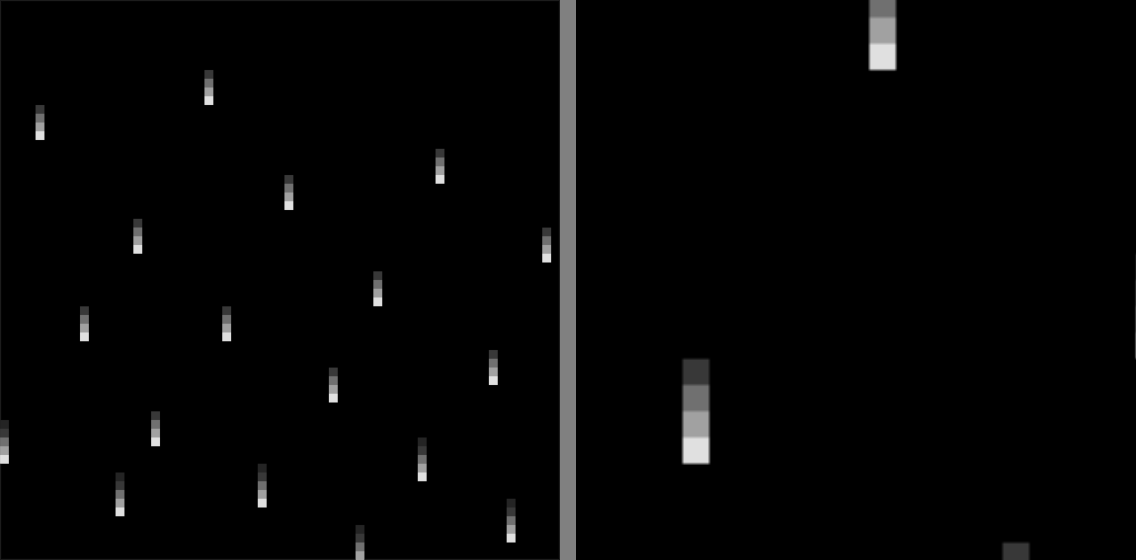
Left: the whole. Right: its middle third, enlarged.
Give the GLSL for this pattern, as a three.js fragment shader.

```glsl
// Sparse pixel rain: blocky grey drops with fading upward tails on black, inside a thin frame.
varying vec2 vUv;

const vec2 GRID = vec2(63.0, 64.0);   // columns and rows of blocks
const int DROPS = 18;
const float SOFT = 1.0 / 512.0;       // edge softness in canvas units
const float FRAME_WIDTH = 1.0 / 512.0;
const float FRAME_GREY = 0.11;
const float LONG_TAIL_ROW = 52.0;     // lower drops carry a fifth block

// Sine-free hash: one value in, two values in 0..1 out
vec2 hash21(float n) {
  vec3 p = fract(vec3(n) * vec3(0.1031, 0.1030, 0.0973));
  p += dot(p, p.yzx + 33.33);
  return fract((p.xx + p.yz) * p.zy);
}

// Antialiased step: 0 below the edge, 1 above it
float softStep(float edge, float x, float soft) {
  return clamp((x - edge) / soft + 0.5, 0.0, 1.0);
}

// Grey of a drop at a height in blocks above the bottom of its head
float trailGrey(float h, float tailEnd, float soft) {
  float grey = 0.88 * softStep(0.0, h, soft);
  grey = mix(grey, 0.63, softStep(1.0, h, soft));
  grey = mix(grey, 0.44, softStep(2.0, h, soft));
  grey = mix(grey, 0.22, softStep(3.0, h, soft));
  grey = mix(grey, 0.14, softStep(4.0, h, soft));
  return grey * (1.0 - softStep(tailEnd, h, soft));
}

// Column and head row (counted from the top), jittered within shuffled strata
vec2 dropCell(float id, float count) {
  vec2 jitter = hash21(id + 11.0);
  float column = floor((id + jitter.x) / count * GRID.x);
  float depth = (mod(id * 7.0 + 12.0, count) + jitter.y) / count;
  return vec2(column, floor(mix(3.0, 66.0, pow(depth, 0.7))));
}

// One drop: a single block wide, fading upwards from its bright head
float drop(vec2 blockPos, vec2 cell, vec2 soft) {
  float x = blockPos.x - cell.x;
  float h = blockPos.y - (GRID.y - 1.0 - cell.y);
  float tailEnd = 4.0 + step(LONG_TAIL_ROW, cell.y);
  float across = softStep(0.0, x, soft.x) * (1.0 - softStep(1.0, x, soft.x));
  return across * trailGrey(h, tailEnd, soft.y);
}

// Thin line along the canvas border
float frame(vec2 uv, float width, float soft) {
  vec2 inset = min(uv, 1.0 - uv);
  return 1.0 - softStep(width, min(inset.x, inset.y), soft);
}

void main() {
  vec2 blockPos = vUv * GRID;
  float grey = 0.0;
  for (int i = 0; i < DROPS; i++) {
    vec2 cell = dropCell(float(i), float(DROPS));
    grey = max(grey, drop(blockPos, cell, SOFT * GRID));
  }
  grey = max(grey, FRAME_GREY * frame(vUv, FRAME_WIDTH, SOFT));
  gl_FragColor = vec4(vec3(grey), 1.0);
}
```
